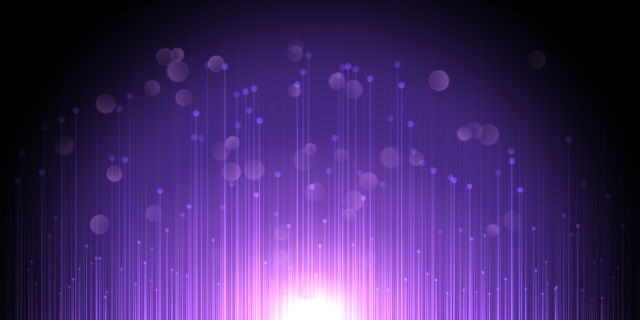
A Shadertoy shader for this background:

```glsl
float hash(float n) {
    return fract(sin(n * 12.9898) * 43758.5453);
}

// Radial ramp from the white-hot base to deep indigo
vec3 glowRamp(float d) {
    vec3 c = mix(vec3(1.0, 0.9, 1.0), vec3(0.76, 0.45, 0.93), smoothstep(0.0, 0.17, d));
    c = mix(c, vec3(0.48, 0.27, 0.73), smoothstep(0.12, 0.37, d));
    c = mix(c, vec3(0.27, 0.16, 0.51), smoothstep(0.3, 0.65, d));
    return mix(c, vec3(0.2, 0.12, 0.39), smoothstep(0.6, 1.0, d));
}

// Dark oval frame, black in the upper corners
float vignette(vec2 p) {
    vec2 q = vec2(p.x - 1.0, max(p.y - 0.2, 0.0) / 0.95);
    return smoothstep(1.08, 0.56, length(q));
}

// Fine vertical rays rising from the lower edge
vec3 baseRays(vec2 p) {
    float cell = p.x * 150.0;
    float seed = hash(floor(cell) + 7.0);
    float ray = smoothstep(0.5, 0.15, abs(fract(cell) - 0.5));
    float fade = exp(-p.y / (0.06 + 0.2 * seed));
    float center = exp(-3.0 * (p.x - 0.98) * (p.x - 0.98));
    vec3 tint = mix(vec3(0.3, 0.2, 0.7), vec3(0.7, 0.4, 0.75), center);
    return tint * ray * fade * seed * 0.6;
}

// Thin stems, each ending in a round head
vec3 stems(vec2 p, float px) {
    const float COUNT = 135.0;
    vec3 light = vec3(0.0);
    for (float i = 0.0; i < COUNT; i++) {
        float x = 0.05 + 1.9 * (i + hash(i + 1.3)) / COUNT;
        float offset = abs(x - 0.98);
        float envelope = 0.85 - 0.3 * offset * offset;
        float top = envelope * mix(0.1, 1.0, pow(hash(i + 31.7), 1.5));
        float strength = mix(0.4, 1.0, hash(i + 67.1));
        float radius = mix(0.004, 0.01, smoothstep(0.12, 0.55, top));

        float halfWidth = mix(0.0008, 0.0018, hash(i + 91.9));
        float line = smoothstep(halfWidth + px, halfWidth - 0.3 * px, abs(p.x - x));
        line *= smoothstep(top + px, top - px, p.y);
        line *= mix(0.75, 0.35, clamp(p.y / top, 0.0, 1.0));
        float head = smoothstep(radius + px, radius - px, length(p - vec2(x, top)));

        vec3 pink = vec3(0.9, 0.42, 0.85);
        vec3 violet = vec3(0.4, 0.3, 0.88);
        vec3 lineTint = mix(pink, violet, smoothstep(0.15, 0.75, p.y + 0.5 * offset));
        vec3 headTint = mix(pink, violet, smoothstep(0.15, 0.6, top + 0.3 * offset));
        light += strength * (lineTint * line * 0.6 + headTint * head * 0.5);
    }
    return light;
}

// Translucent discs, shaded diagonally with a faint rim
vec3 addBubbles(vec3 color, vec2 p, float px) {
    for (float i = 0.0; i < 48.0; i++) {
        float x = 0.98 + 0.88 * (hash(i + 201.3) + hash(i + 251.9) - 1.0);
        float y = 0.07 + 0.8 * pow(hash(i + 307.7), 1.25);
        float radius = mix(0.018, 0.034, hash(i + 353.1));
        float blur = px + 0.004 * hash(i + 401.5);
        vec2 local = (p - vec2(x, y)) / radius;
        float r = length(local);
        float disc = smoothstep(radius + blur, radius - blur, r * radius);
        float angle = 6.283 * hash(i + 457.3);
        float shade = 0.6 + 0.4 * dot(local, vec2(cos(angle), sin(angle)));
        float rim = 0.2 * smoothstep(0.7, 1.0, r);
        float opacity = mix(0.12, 0.5, hash(i + 503.9));
        color = mix(color, vec3(0.8, 0.53, 0.92), disc * opacity * clamp(shade + rim, 0.0, 1.0));
    }
    return color;
}

void mainImage(out vec4 fragColor, in vec2 fragCoord) {
    vec2 p = fragCoord / iResolution.xy * vec2(2.0, 1.0);
    float px = 1.0 / iResolution.y;
    float frame = vignette(p);

    vec3 color = glowRamp(length((p - vec2(0.98, 0.0)) * vec2(0.85, 1.0))) * frame;
    color += (baseRays(p) + stems(p, px)) * sqrt(frame) * 0.8;
    color = mix(color, addBubbles(color, p, px), sqrt(frame));

    // Bright bloom at the foot of the center
    vec2 bloom = (p - vec2(0.98, 0.0)) / vec2(0.2, 0.14);
    color += vec3(0.3, 0.25, 0.2) * exp(-dot(bloom, bloom));
    fragColor = vec4(min(color, 1.0), 1.0);
}
```
